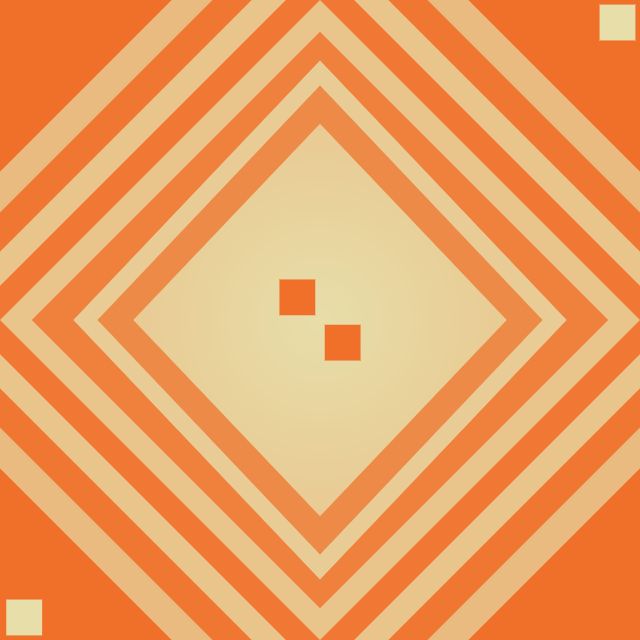
Give the GLSL for this background, as a WebGL 1 fragment shader.

```glsl
precision highp float;
// Nested cream and orange diamonds with a soft central glow and small square accents.

uniform vec2 u_resolution;

const vec3 ORANGE = vec3(0.943, 0.440, 0.165);
const vec3 CREAM = vec3(0.906, 0.870, 0.665);

// Signed distance to a diamond with the given half width and half height
float diamondDistance(vec2 p, vec2 halfSize) {
    vec2 q = abs(p) / halfSize;
    return (q.x + q.y - 1.0) / length(1.0 / halfSize);
}

// Signed distance to an axis-aligned square
float squareDistance(vec2 p, float halfSide) {
    vec2 q = abs(p) - halfSide;
    return max(q.x, q.y);
}

// Antialiased coverage of a shape
float coverage(float dist, float pixel) {
    return clamp(0.5 - dist / pixel, 0.0, 1.0);
}

// Replaces the tint inside a diamond; 0 is orange and 1 is cream
float layDiamond(float base, vec2 p, vec2 halfSize, float tint, float pixel) {
    return mix(base, tint, coverage(diamondDistance(p, halfSize), pixel));
}

// Paints a solid square over the colour below
vec3 laySquare(vec3 base, vec2 p, vec2 center, vec3 color, float pixel) {
    const float halfSide = 0.028;
    return mix(base, color, coverage(squareDistance(p - center, halfSide), pixel));
}

void main() {
    float pixel = 1.0 / min(u_resolution.x, u_resolution.y);
    vec2 p = (gl_FragCoord.xy - 0.5 * u_resolution) * pixel;

    // Outer bands, from the corners inwards
    float tint = 0.0;
    tint = layDiamond(tint, p, vec2(0.7318), 0.68, pixel);
    tint = layDiamond(tint, p, vec2(0.6680), 0.065, pixel);
    tint = layDiamond(tint, p, vec2(0.6068), 0.76, pixel);
    tint = layDiamond(tint, p, vec2(0.5534), 0.075, pixel);
    tint = layDiamond(tint, p, vec2(0.5000), 0.77, pixel);

    // Inner bands, slightly taller than wide
    tint = layDiamond(tint, p, vec2(0.4505), 0.15, pixel);
    tint = layDiamond(tint, p, vec2(0.3854, 0.4056), 0.84, pixel);
    tint = layDiamond(tint, p, vec2(0.3477, 0.3665), 0.235, pixel);

    // Central diamond with a radial glow
    float glow = 1.0 - 0.6 * length(p);
    tint = layDiamond(tint, p, vec2(0.2917, 0.3066), glow, pixel);
    vec3 color = mix(ORANGE, CREAM, tint);

    // Orange pair at the centre
    vec2 pairOffset = vec2(-0.0354, 0.0354);
    color = laySquare(color, p, pairOffset, ORANGE, pixel);
    color = laySquare(color, p, -pairOffset, ORANGE, pixel);

    // Cream squares in opposite corners
    color = laySquare(color, p, vec2(0.4648), CREAM, pixel);
    color = laySquare(color, p, vec2(-0.4622, -0.4648), CREAM, pixel);

    gl_FragColor = vec4(color, 1.0);
}
```
